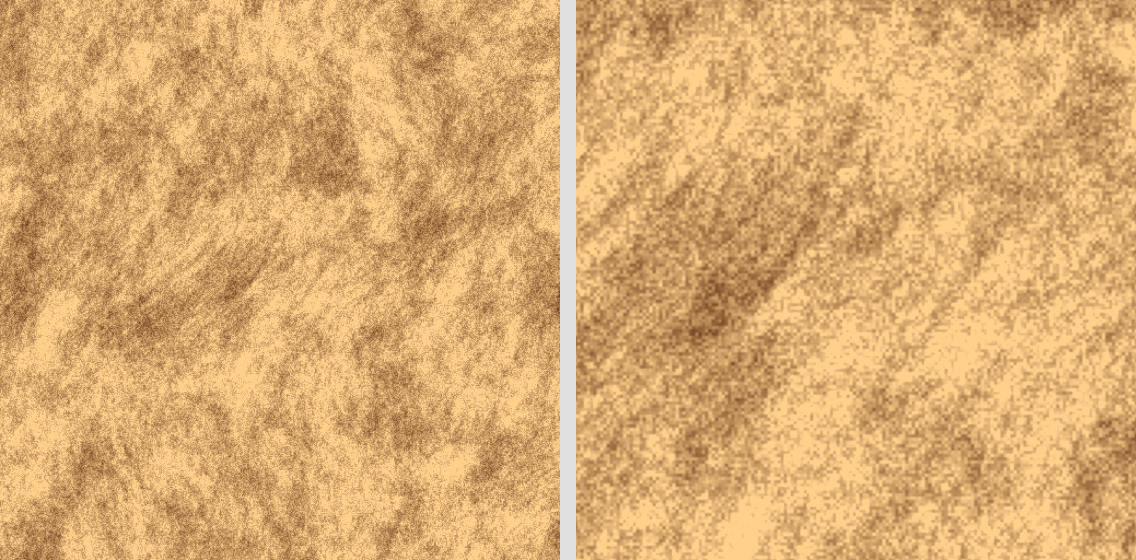
Left: the whole. Right: its middle third, enlarged.
Reproduce this texture procedurally as a Shadertoy shader.

```glsl
// Tan, parchment-like surface: steep drifting brown clouds under fine dark grain.

// Sineless hash: one value in 0..1 per lattice point
float hash(vec2 p) {
    vec3 q = fract(vec3(p.xyx) * 0.1031);
    q += dot(q, q.yzx + 33.33);
    return fract((q.x + q.y) * q.z);
}

// Smooth value noise, centred on zero
float noise(vec2 p) {
    vec2 cell = floor(p);
    vec2 f = p - cell;
    f = f * f * f * (f * (f * 6.0 - 15.0) + 10.0);
    float low = mix(hash(cell), hash(cell + vec2(1, 0)), f.x);
    float high = mix(hash(cell + vec2(0, 1)), hash(cell + vec2(1, 1)), f.x);
    return mix(low, high, f.y) - 0.5;
}

// Layered noise, taller than wide, leaning by a slowly varying amount
float clouds(vec2 uv) {
    vec2 p = uv;
    p.x -= 0.18 * uv.y + 0.16 * noise(uv * 3.0 + 40.0);
    p.y += 0.08 * noise(uv * 4.0 + 75.0);
    p *= vec2(10.0, 6.8);

    float sum = 0.0;
    float weight = 0.34;
    for (int octave = 0; octave < 5; octave++) {
        sum += weight * noise(p);
        p = p * 2.05 + vec2(17.3, 31.7);
        weight *= 0.9;
    }
    return sum;
}

void mainImage(out vec4 fragColor, in vec2 fragCoord) {
    vec2 uv = fragCoord / iResolution.xy;

    // Fine speckle, one grain per 1/512 of the canvas
    float grain = 0.45 * noise(uv * 512.0 - 0.5)
                + 0.22 * noise(uv * vec2(300.0, 215.0) + 90.0);

    // Brown to light tan, flattening out in the brightest areas
    float tone = clamp(0.73 + clouds(uv) + grain, 0.0, 1.0);
    vec3 darkBrown = vec3(0.40, 0.21, 0.09);
    vec3 lightTan = vec3(1.00, 0.815, 0.55);
    fragColor = vec4(mix(darkBrown, lightTan, tone), 1.0);
}
```
